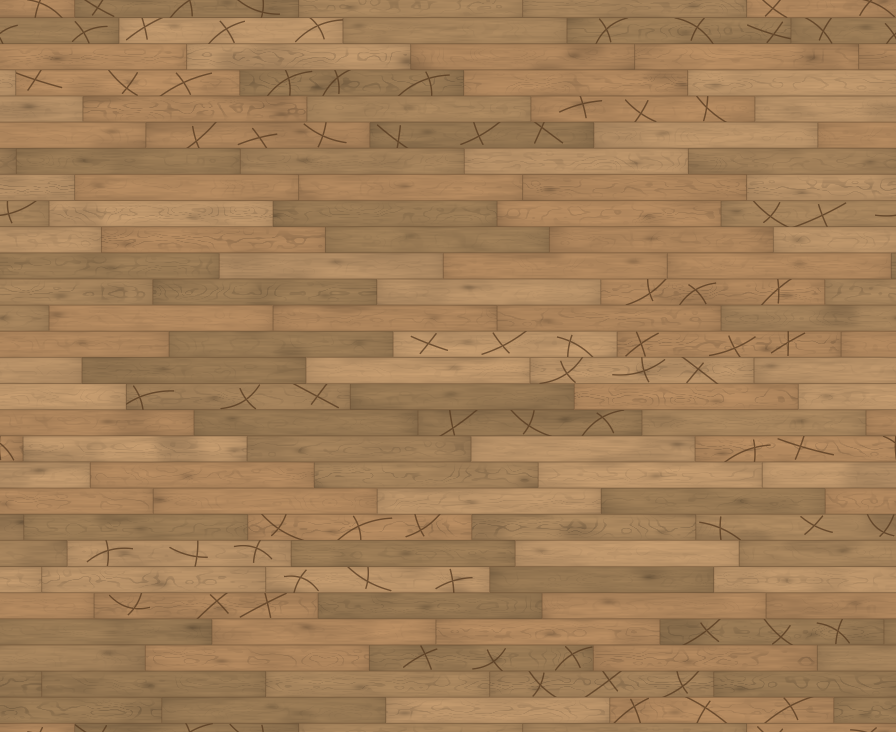
Write a Shadertoy shader that draws this texture.

```glsl
const float ROWS = 28.0;
const float PLANKS_ACROSS = 4.0;
const float PLANK_LENGTH = 8.59;  // in plank heights
const float CRACKED_SHARE = 0.24;

const vec3 DULL_OAK = vec3(0.595, 0.472, 0.325);
const vec3 BROWN_OAK = vec3(0.645, 0.510, 0.355);
const vec3 WARM_OAK = vec3(0.695, 0.530, 0.365);
const vec3 PALE_OAK = vec3(0.735, 0.580, 0.412);
const vec3 SEAM_COLOR = vec3(0.42, 0.31, 0.20);
const vec3 CRACK_COLOR = vec3(0.33, 0.22, 0.12);

// Stagger of the first 14 rows, as a share of the plank length
const float STAGGER[14] = float[14](
    0.333, 0.531, 0.833, 0.070, 0.370, 0.651, 0.073,
    0.333, 0.219, 0.453, 0.979, 0.682, 0.219, 0.755);

float hash(vec2 p) {
    return fract(sin(dot(p, vec2(127.1, 311.7))) * 43758.5453);
}

float noise(vec2 p) {
    vec2 i = floor(p);
    vec2 f = fract(p);
    f = f * f * (3.0 - 2.0 * f);
    float low = mix(hash(i), hash(i + vec2(1.0, 0.0)), f.x);
    float high = mix(hash(i + vec2(0.0, 1.0)), hash(i + 1.0), f.x);
    return mix(low, high, f.y);
}

// Antialiased coverage of a line that may be thinner than a pixel
float stroke(float dist, float halfWidth, float px) {
    float edge = clamp((halfWidth - dist) / px + 0.5, 0.0, 1.0);
    return edge * min(1.0, 2.0 * halfWidth / px + 0.25);
}

// Distance to a shallow arc through the origin
float arcDistance(vec2 p, float angle, float halfLength, float bend) {
    float c = cos(angle);
    float s = sin(angle);
    p = vec2(c * p.x + s * p.y, c * p.y - s * p.x);
    float t = clamp(p.x / halfLength, -1.0, 1.0);
    return length(p - vec2(t * halfLength, bend * (0.5 - t * t)));
}

// Row offset: the second half of the floor is nudged by a small shift
float rowStagger(float row) {
    float shift = row < 14.0 ? 0.0 : (row < 21.0 ? 0.033 : -0.033);
    return STAGGER[int(mod(row, 14.0))] + shift;
}

vec3 plankColor(float pick) {
    if (pick < 0.27) return DULL_OAK;
    if (pick < 0.50) return BROWN_OAK;
    return pick < 0.78 ? WARM_OAK : PALE_OAK;
}

// Fibres, growth rings and small knots, as a darkening amount
float woodGrain(vec2 p, vec2 seed) {
    vec2 q = p + seed * 37.0;
    float fibre = noise(q * vec2(1.6, 17.0)) - 0.5;
    float streak = noise(q * vec2(0.7, 6.0) + 11.0) - 0.5;
    float field = noise(q * vec2(0.55, 1.9)) + 0.25 * noise(q * vec2(2.5, 5.0));
    float ring = smoothstep(0.55, 1.0, sin(field * 38.0));
    float heart = exp(-12.0 * (p.y - 0.5) * (p.y - 0.5));
    float ringAmount = heart * mix(0.03, 0.13, seed.x * seed.x);
    vec2 knotOffset = p - vec2(PLANK_LENGTH * seed.y, 0.3 + 0.4 * seed.x);
    float knot = exp(-dot(knotOffset, knotOffset * vec2(14.0, 90.0)));
    return fibre * 0.07 + streak * 0.06 + ring * ringAmount + knot * 0.16;
}

// Darkened ends, edges and blotches
float wear(vec2 p, vec2 seed) {
    float endGap = min(p.x, PLANK_LENGTH - p.x);
    float sideGap = min(p.y, 1.0 - p.y);
    float blotch = noise(p * vec2(0.6, 1.3) + seed * 53.0);
    float grime = smoothstep(0.5, 0.95, blotch) * mix(0.03, 0.13, seed.y);
    return grime + 0.08 * exp(-endGap * 2.5) + 0.06 * exp(-sideGap * 9.0);
}

// Three groups of a long crack with a steeper branch
float cracks(vec2 p, vec2 id, float px) {
    float dist = 10.0;
    for (int i = 0; i < 3; i++) {
        vec2 key = id + float(i) * vec2(5.3, 9.1);
        float turn = hash(key + 1.7) < 0.5 ? -1.0 : 1.0;
        float along = (float(i) + 0.25 + 0.5 * hash(key)) / 3.0;
        vec2 q = p - vec2(along * PLANK_LENGTH, 0.35 + 0.3 * hash(key + 2.9));
        float angle = turn * mix(0.25, 0.75, hash(key + 3.3));
        float bend = 0.5 * (hash(key + 4.1) - 0.5);
        dist = min(dist, arcDistance(q, angle, mix(0.65, 1.25, hash(key + 6.7)), bend));
        vec2 branchPoint = q - vec2(0.7 * (hash(key + 7.9) - 0.5), 0.0);
        float steep = -turn * mix(0.8, 1.6, hash(key + 8.3));
        dist = min(dist, arcDistance(branchPoint, steep, 0.48, bend * 0.3));
    }
    return stroke(dist, 0.028, px);
}

void mainImage(out vec4 fragColor, in vec2 fragCoord) {
    vec2 uv = fragCoord / iResolution.xy;
    float px = ROWS / iResolution.y;

    // Plank cell and position inside it, in plank heights
    float down = (1.0 - uv.y) * ROWS + 0.33;
    float row = mod(floor(down), ROWS);
    float across = uv.x * PLANKS_ACROSS - rowStagger(row);
    vec2 id = vec2(mod(floor(across), PLANKS_ACROSS), row);
    vec2 p = vec2(fract(across) * PLANK_LENGTH, fract(down));
    vec2 seed = vec2(hash(id + 0.37), hash(id + 8.61));

    vec3 color = plankColor(hash(id + 3.19));
    color *= 1.0 + 0.05 * (hash(id + 6.43) - 0.5);
    color *= 1.0 - woodGrain(p, seed) - wear(p, seed);

    if (hash(id + 12.7) < CRACKED_SHARE) {
        color = mix(color, CRACK_COLOR, 0.75 * cracks(p, id, px));
    }

    // Joints between planks
    vec2 gap = min(p, vec2(PLANK_LENGTH, 1.0) - p);
    float seam = stroke(min(gap.x, gap.y), 0.022, px);
    color = mix(color, SEAM_COLOR, 0.5 * seam);

    fragColor = vec4(color, 1.0);
}
```
